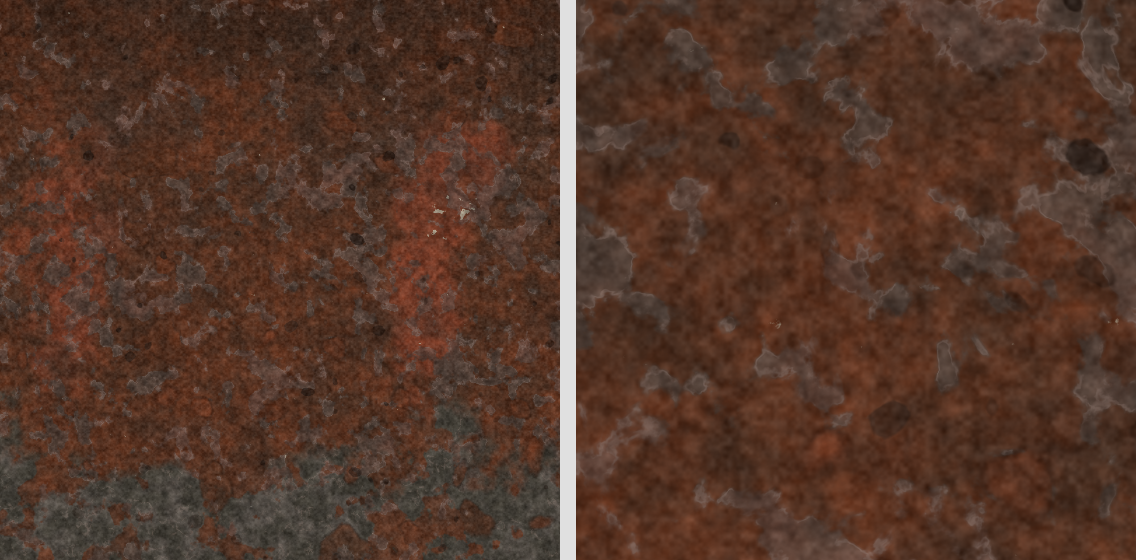
Left: the whole. Right: its middle third, enlarged.
Give the GLSL for this texture, as a WebGL 2 fragment shader.

```glsl
#version 300 es
precision highp float;
// Weathered rusty metal: warped fractal noise gives brown and red oxide fields,
// thresholded noise gives small mauve flakes and a grey bare band at the bottom,
// and a jittered cell grid scatters round blisters and dark pits.
uniform vec2 u_resolution;
out vec4 fragColor;

float hash(vec2 p) {
    return fract(sin(dot(p, vec2(127.1, 311.7))) * 43758.5453);
}

float noise(vec2 p) {
    vec2 i = floor(p), f = fract(p);
    f = f * f * (3.0 - 2.0 * f);
    return mix(mix(hash(i), hash(i + vec2(1, 0)), f.x),
               mix(hash(i + vec2(0, 1)), hash(i + vec2(1, 1)), f.x), f.y);
}

float fbm(vec2 p) {
    float sum = 0.0, amp = 0.5;
    for (int i = 0; i < 5; i++) {
        sum += amp * noise(p);
        p = mat2(1.6, 1.2, -1.2, 1.6) * p + 17.3;
        amp *= 0.5;
    }
    return sum / 0.97;
}

// Soft oval spot with half-widths r around c
float spot(vec2 p, vec2 c, vec2 r) {
    vec2 d = (p - c) / r;
    return exp(-dot(d, d));
}

// Scattered discs: x = fill, y = rim, z = random tone of the disc
vec3 discs(vec2 p, float density, float seed) {
    vec3 found = vec3(0.0);
    vec2 cell = floor(p);
    for (int y = -1; y <= 1; y++)
    for (int x = -1; x <= 1; x++) {
        vec2 id = cell + vec2(x, y);
        if (hash(id + seed) > density) continue;
        vec2 centre = id + 0.2 + 0.6 * vec2(hash(id + seed + 3.1), hash(id + seed + 7.7));
        float tone = hash(id + seed + 11.9);
        float d = length((p - centre) * vec2(1.0, 0.8 + 0.4 * tone)) - mix(0.12, 0.42, tone * tone);
        float fill = smoothstep(0.04, -0.04, d);
        if (fill > found.x) found.xz = vec2(fill, tone);
        found.y = max(found.y, smoothstep(0.06, 0.0, abs(d)));
    }
    return found;
}

void main() {
    vec2 uv = gl_FragCoord.xy / u_resolution;
    vec2 warp = vec2(fbm(uv * 9.0), fbm(uv * 9.0 + 40.0)) - 0.5;
    vec2 p = uv + 0.05 * warp;
    float broad = fbm(p * 4.0 + 5.0);
    float medium = fbm(p * 15.0 + 21.0);
    float small = fbm(uv * 38.0 + 13.0);
    float fine = fbm(uv * 85.0 + 9.0);

    // Brown oxide, darker toward the top edge
    vec3 col = mix(vec3(0.275, 0.18, 0.13), vec3(0.375, 0.205, 0.13),
                   smoothstep(0.33, 0.67, 0.35 * broad + 0.3 * medium + 0.35 * small));
    col *= 1.0 - 0.2 * smoothstep(0.75, 1.0, uv.y);

    // Red oxide in two ragged upright bands
    float bands = spot(p, vec2(0.12, 0.54), vec2(0.13, 0.38))
                + spot(p, vec2(0.76, 0.48), vec2(0.11, 0.28))
                + 0.8 * spot(p, vec2(0.88, 0.74), vec2(0.13, 0.09));
    float red = smoothstep(0.36, 0.76, bands * (0.2 + 0.7 * medium + 0.5 * small));
    col = mix(col, vec3(0.475, 0.235, 0.16), 0.85 * red);

    // Dark stains beside the bands and in scattered clouds
    float stain = 0.75 * spot(p, vec2(0.2, 0.76), vec2(0.07, 0.22))
                + 0.75 * spot(p, vec2(0.69, 0.77), vec2(0.08, 0.12))
                + 0.4 * spot(p, vec2(0.3, 0.56), vec2(0.12, 0.1));
    stain = stain * smoothstep(0.3, 0.6, medium) + 0.5 * smoothstep(0.53, 0.73, fbm(p * 9.0 + 63.0));
    col = mix(col, vec3(0.225, 0.175, 0.145), 0.75 * min(stain, 1.0));

    // Round blisters with shaded rims, more common low down
    vec3 blister = discs(uv * 9.0 + 0.9 * warp + 0.15 * medium, mix(0.5, 0.25, smoothstep(0.1, 0.7, uv.y)), 2.0);
    vec3 blisterCol = mix(vec3(0.42, 0.215, 0.135), vec3(0.31, 0.18, 0.115), blister.z);
    col = mix(col, blisterCol * (0.7 + 0.6 * small), 0.6 * blister.x);

    // Small mauve-grey flakes with paler broken outlines, sparse near the top
    float flake = 0.65 * fbm(uv * 46.0 + 2.0 * warp + 80.0) + 0.35 * fbm(uv * 22.0 + 33.0)
                - 0.09 * smoothstep(0.65, 0.95, uv.y) + 0.15 * (0.5 - broad)
                - 0.06 * blister.x + 0.03 * blister.y;
    float patches = smoothstep(0.505, 0.585, flake);
    float outline = smoothstep(0.03, 0.0, abs(flake - 0.575)) * smoothstep(0.4, 0.6, fine);
    vec3 flakeCol = mix(vec3(0.30, 0.255, 0.23), vec3(0.38, 0.28, 0.245), smoothstep(0.35, 0.65, medium));
    col = mix(col, flakeCol, 0.75 * patches);
    col = mix(col, vec3(0.44, 0.365, 0.335), 0.5 * outline);

    // Grey bare band at the bottom, broken by islands of rust
    float bare = smoothstep(0.25, 0.15, uv.y + 0.3 * (broad - 0.5) + 0.25 * warp.x + 0.12 * (small - 0.5));
    float island = max(smoothstep(0.52, 0.57, 0.6 * fbm(p * 13.0 + 31.0) + 0.4 * small), 0.8 * blister.x);
    vec3 greyMetal = mix(vec3(0.25, 0.235, 0.205), vec3(0.325, 0.30, 0.275), smoothstep(0.3, 0.7, small));
    greyMetal = mix(greyMetal, vec3(0.41, 0.36, 0.33), 0.5 * outline);
    col = mix(col, greyMetal, bare * (1.0 - 0.85 * island));
    col *= 1.0 - 0.25 * blister.y * smoothstep(0.35, 0.6, fine);

    // Small dark pits
    vec3 pit = discs(uv * 32.0 + 0.8 * warp + 0.5 * small, 0.09, 50.0);
    col = mix(col, vec3(0.13, 0.09, 0.07), pit.x * (0.2 + 0.5 * hash(floor(uv * 9.0))));

    // Pale mineral specks, clustered on the right
    float cluster = spot(uv, vec2(0.8, 0.61), vec2(0.055, 0.055))
                  + 0.6 * spot(uv, vec2(0.68, 0.83), vec2(0.05, 0.03))
                  + 0.5 * spot(uv, vec2(0.93, 0.95), vec2(0.08, 0.04));
    float speck = smoothstep(0.84, 0.92, fbm(uv * 80.0 + warp) + 0.22 * cluster);
    col = mix(col, vec3(0.64, 0.62, 0.55), 0.85 * speck);

    // Mottling and fine grain
    col *= 0.68 + 0.64 * fine;
    col += 0.08 * (noise(uv * 210.0) - 0.5) + 0.05 * (noise(uv * 400.0 + 7.0) - 0.5);
    fragColor = vec4(clamp(col, 0.0, 1.0), 1.0);
}
```
